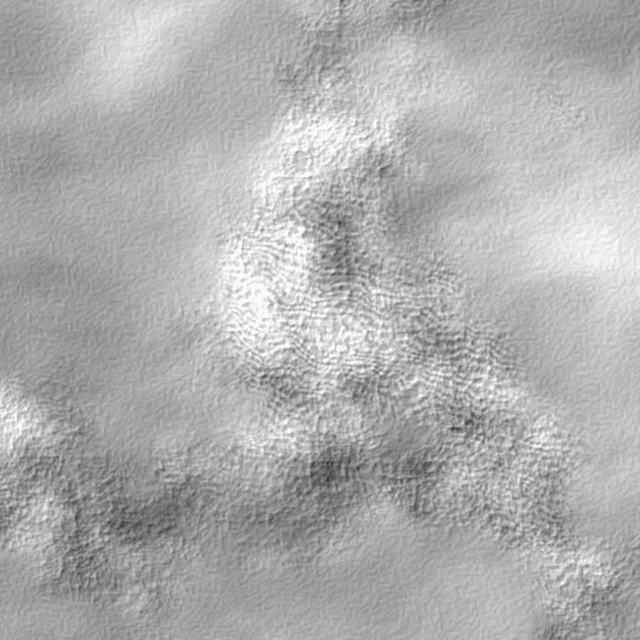
A WebGL 1 fragment shader for this texture:

```glsl
precision highp float;
// Grey cloud sheet seen from above: soft drifting tones with diagonal streaks,
// fine embossed grain everywhere, and rough patches of clumps and ripples.
// Relief is cellular noise and bent sines, lit by a difference along the light.
uniform vec2 u_resolution;

const float TAU = 6.2831853;
const vec2 LIGHT_DIR = vec2(-0.78, 0.62);
const vec2 STREAK_DIR = vec2(0.90, 0.43);

float hash(vec2 p) {
  vec3 q = fract(p.xyx * vec3(0.1031, 0.1030, 0.0973));
  q += dot(q, q.yzx + 33.33);
  return fract((q.x + q.y) * q.z);
}

vec2 hash2(vec2 p) {
  return vec2(hash(p), hash(p + vec2(57.0, 113.0)));
}

float valueNoise(vec2 p) {
  vec2 cell = floor(p);
  vec2 f = fract(p);
  f = f * f * (3.0 - 2.0 * f);
  float low = mix(hash(cell), hash(cell + vec2(1.0, 0.0)), f.x);
  float high = mix(hash(cell + vec2(0.0, 1.0)), hash(cell + 1.0), f.x);
  return mix(low, high, f.y);
}

// Layered noise, each octave turned to hide the lattice.
float fbm(vec2 p) {
  float sum = 0.0;
  float weight = 0.5;
  for (int i = 0; i < 5; i++) {
    sum += weight * valueNoise(p);
    p = mat2(1.6, 1.2, -1.2, 1.6) * p + 17.3;
    weight *= 0.5;
  }
  return sum / 0.96875;
}

// Rounded bump around the nearest scattered point.
float clumpHeight(vec2 p) {
  vec2 cell = floor(p);
  float nearest = 2.0;
  for (int y = -1; y <= 1; y++) {
    for (int x = -1; x <= 1; x++) {
      vec2 corner = cell + vec2(float(x), float(y));
      vec2 offset = corner + hash2(corner) - p;
      nearest = min(nearest, dot(offset, offset));
    }
  }
  return 1.0 - min(nearest, 1.0);
}

float embossClumps(vec2 p, vec2 stepTo) {
  return clumpHeight(p - stepTo) - clumpHeight(p + stepTo);
}

float embossGrain(vec2 p, vec2 stepTo) {
  return valueNoise(p - stepTo) - valueNoise(p + stepTo);
}

// Wavy bands whose crests are bent and broken by noise.
float ripples(vec2 p, vec2 across, float count) {
  float bend = 2.2 * valueNoise(p * 22.0) + 1.0 * valueNoise(p * 55.0);
  float breakup = 0.3 + 0.9 * valueNoise(p * 60.0 + 31.0);
  return breakup * sin(TAU * (dot(p, across) * count + bend));
}

float cloudTone(vec2 p) {
  vec2 drift = vec2(fbm(p * 3.0 + 4.0), fbm(p * 3.0 + 21.0)) - 0.5;
  vec2 q = p + 0.22 * drift;
  vec2 along = vec2(dot(q, STREAK_DIR), dot(q, vec2(-STREAK_DIR.y, STREAK_DIR.x)));
  float broad = fbm(q * 3.2 + 8.0) - 0.5;
  float streak = fbm(along * vec2(3.0, 10.0) + 40.0) - 0.5;
  return 0.685 + 0.42 * broad + 0.26 * streak;
}

void main() {
  vec2 p = gl_FragCoord.xy / min(u_resolution.x, u_resolution.y);
  vec2 bent = p + 0.012 * vec2(valueNoise(p * 18.0), valueNoise(p * 18.0 + 9.0));

  // Where the sheet breaks up, and which kind of roughness shows there
  float rough = smoothstep(0.46, 0.68, fbm(p * 4.2 + 63.0));
  float rippled = smoothstep(0.46, 0.62, fbm(p * 4.0 + 91.0));
  float bright = smoothstep(0.50, 0.78, fbm(p * 4.6 + 12.0));

  // Soft tones and mottled light and dark blotches
  float tone = cloudTone(p);
  tone += 0.13 * bright * (0.4 + 0.6 * rough);
  tone += 0.60 * rough * (fbm(bent * 15.0 + 5.0) - 0.5);

  // Lit relief
  vec2 stepTo = -0.26 * LIGHT_DIR;
  float clumps = 0.65 * embossClumps(bent * 88.0, stepTo)
               + 0.45 * embossClumps(bent * 150.0 + 7.0, stepTo);
  float bands = ripples(p, vec2(0.25, 0.97), 78.0);
  float grain = embossGrain(bent * 215.0, -0.4 * LIGHT_DIR);
  tone += clumps * mix(0.045, 0.34, rough);
  tone += bands * 0.085 * rough * rippled;
  tone += grain * mix(0.085, 0.14, rough);

  gl_FragColor = vec4(vec3(clamp(tone, 0.08, 0.98)), 1.0);
}
```
